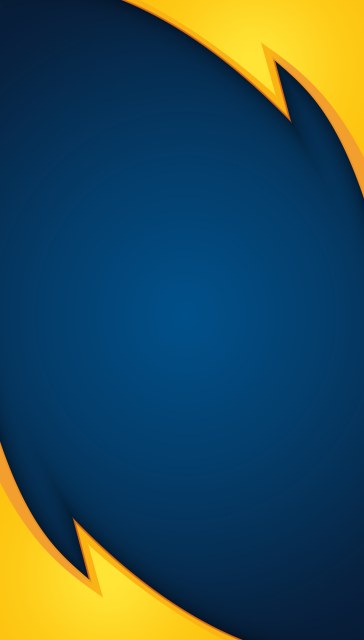
Write a Shadertoy shader that draws this background.

```glsl
// Deep blue radial backdrop framed by two jagged golden corner swooshes.

const float TALL = 1.7534; // design height in units of its width

const vec3 BLUE_CORE = vec3(0.0, 0.310, 0.535);
const vec3 BLUE_MID  = vec3(0.015, 0.225, 0.395);
const vec3 BLUE_EDGE = vec3(0.03, 0.110, 0.215);
const vec3 GOLD      = vec3(0.992, 0.765, 0.05);
const vec3 GOLD_GLOW = vec3(1.0, 0.915, 0.24);
const vec3 AMBER     = vec3(0.975, 0.705, 0.08);
const vec3 ORANGE    = vec3(0.950, 0.625, 0.18);
const vec3 RUST      = vec3(0.83, 0.39, 0.09);

// Approximate signed distance to a cubic arc, positive above it (y points down).
float arcDistance(vec2 p, vec2 start, vec3 k) {
    float t = p.x - start.x;
    float height = start.y + t * (k.x + t * (k.y + t * k.z));
    float slope = k.x + t * (2.0 * k.y + 3.0 * t * k.z);
    return (height - p.y) / sqrt(1.0 + slope * slope);
}

// Signed distance to the line from a down to b, positive on its left.
float lineDistance(vec2 p, vec2 a, vec2 b) {
    vec2 dir = normalize(b - a);
    return dir.x * (p.y - a.y) - dir.y * (p.x - a.x);
}

// Two arcs joined by a sharp notch: x = upper blade, y = lower blade.
vec2 swoosh(vec2 p, float startX, vec3 upperArc, vec2 notch, vec2 tip, vec3 lowerArc) {
    float upper = arcDistance(p, vec2(startX, 0.0), upperArc);
    float cut = lineDistance(p, notch, tip);
    return vec2(min(upper, cut), arcDistance(p, notch, lowerArc));
}

float coverage(float d, float px) {
    return smoothstep(-0.7 * px, 0.7 * px, d);
}

vec3 backdrop(vec2 p) {
    float r = length((p - vec2(0.51, 0.865)) * vec2(1.0, 0.94));
    vec3 col = mix(BLUE_CORE, BLUE_MID, smoothstep(-0.12, 0.55, r) * 1.08 - 0.08);
    return mix(col, BLUE_EDGE, smoothstep(0.35, 1.0, r));
}

void mainImage(out vec4 fragColor, in vec2 fragCoord) {
    vec2 uv = fragCoord / iResolution.xy;
    vec2 p = vec2(uv.x, (1.0 - uv.y) * TALL);
    float px = max(1.0 / iResolution.x, TALL / iResolution.y);
    vec3 col = backdrop(p);

    // Both corners share one shape, turned half way around the centre.
    vec2 q = uv.x + uv.y < 1.0 ? vec2(1.0, TALL) - p : p;
    vec2 outer = swoosh(q, 0.333, vec3(0.401, 0.676, 0.0),
                        vec2(0.756, 0.167), vec2(0.799, 0.331), vec3(0.85, 0.0, 11.7));
    vec2 inner = swoosh(q, 0.384, vec3(0.50, 0.535, 0.0),
                        vec2(0.717, 0.116), vec2(0.758, 0.263), vec3(0.70, 0.0, 5.18));
    float border = max(outer.x, outer.y);
    float face = max(inner.x, inner.y);

    // Soft shadow cast on the blue.
    col *= 1.0 - 0.42 * exp(min(border, 0.0) * 38.0);

    // Border band: amber above the notch, orange below, with a thin rust rim.
    vec3 band = mix(AMBER, ORANGE, smoothstep(0.735, 0.80, q.x) * coverage(outer.y, px));
    float rim = 1.0 - smoothstep(0.002, 0.007, border);
    band = mix(band, RUST, rim * (1.0 - 0.75 * coverage(outer.y, px)));
    col = mix(col, band, coverage(border, px));

    // Golden face, brightest beside the notch.
    float glow = exp(-dot(q - vec2(0.70, 0.18), q - vec2(0.70, 0.18)) * 22.0);
    vec3 gold = mix(GOLD, GOLD_GLOW, 0.85 * glow);
    gold = mix(gold, AMBER, 0.35 * smoothstep(0.25, 0.55, length(q - vec2(0.72, 0.2))));
    col = mix(col, gold, coverage(face, px));

    fragColor = vec4(col, 1.0);
}
```
